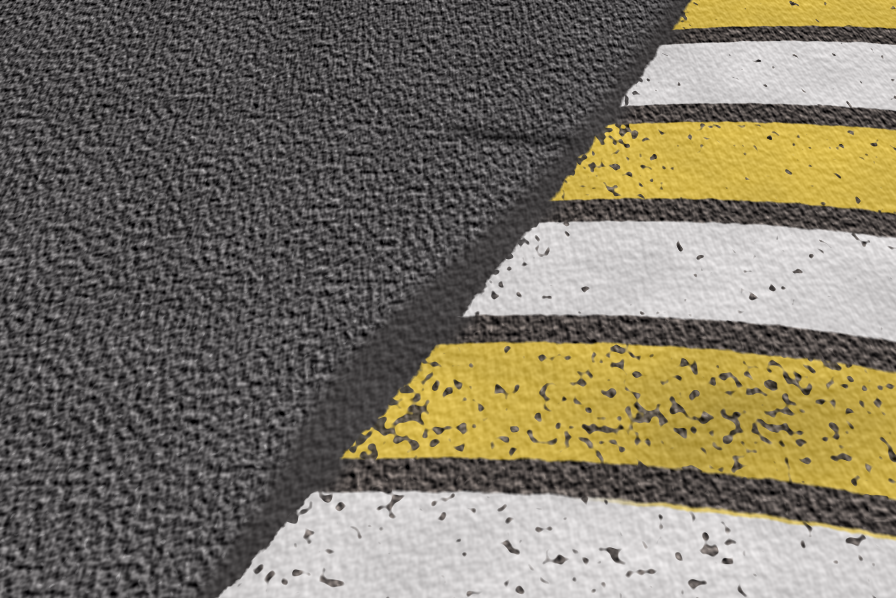
Give the GLSL for this texture, as a Shadertoy shader.

```glsl
// Worn white and yellow crossing stripes curving over sunlit, coarse asphalt.
#define STONE_FREQ 135.0
#define STONE_CONTRAST 0.36
#define STRIPE_GROWTH 1.225
#define STRIPE_FILL 0.80
#define WEAR_LIMIT 0.45
#define EDGE_ROUGHNESS 0.016
#define ASPHALT vec3(0.305, 0.297, 0.300)
#define TAR vec3(0.245, 0.235, 0.235)
#define WHITE_PAINT vec3(0.825, 0.815, 0.815)
#define YELLOW_PAINT vec3(0.830, 0.715, 0.310)

// Unit gradient from an integer hash of the lattice cell
vec2 cellGradient(vec2 cell) {
    uvec2 k = uvec2(ivec2(cell) + 32768);
    uint h = k.x * 1597334677u ^ k.y * 3812015801u;
    h = (h ^ (h >> 15)) * 2246822519u;
    h ^= h >> 13;
    float angle = float(h & 65535u) * 6.28318 / 65536.0;
    return vec2(cos(angle), sin(angle));
}

float gradientNoise(vec2 p) {
    vec2 i = floor(p), f = p - i;
    vec2 u = f * f * f * (f * (f * 6.0 - 15.0) + 10.0);
    vec2 x = vec2(1.0, 0.0), y = vec2(0.0, 1.0);
    float a = dot(cellGradient(i), f);
    float b = dot(cellGradient(i + x), f - x);
    float c = dot(cellGradient(i + y), f - y);
    float d = dot(cellGradient(i + 1.0), f - 1.0);
    return mix(mix(a, b, u.x), mix(c, d, u.x), u.y);
}

float fbm(vec2 p) {
    float sum = 0.0, gain = 0.6;
    for (int i = 0; i < 4; i++) {
        sum += gain * gradientNoise(p);
        p = p * 2.03 + 17.3;
        gain *= 0.55;
    }
    return sum;
}

// Side-lit bumps: height difference towards the light
float stoneRelief(vec2 p) {
    vec2 toLight = vec2(0.24, -0.38);
    float coarse = gradientNoise(p + toLight) - gradientNoise(p - toLight);
    vec2 q = p * 1.9 + 41.0;
    float fine = gradientNoise(q + toLight) - gradientNoise(q - toLight);
    return coarse * 0.75 + fine * 0.45;
}

// Continuous stripe number; stripes widen geometrically towards the viewer
float stripeRow(float x, float down) {
    float bend = x - (1.367 - 0.84 * down);
    float w = down - (0.16 - 0.07 * down) * bend * bend;
    return log(max(w + 0.533, 0.01) / 0.60) / log(STRIPE_GROWTH);
}

float bell(float x, float width) {
    return exp(-x * x / (width * width));
}

void mainImage(out vec4 fragColor, in vec2 fragCoord) {
    vec2 p = fragCoord / iResolution.y;
    float down = 1.0 - p.y;

    // Ground coordinates: grain grows towards the viewer
    vec2 ground = vec2((p.x - 0.75) / (down + 1.0), log(down + 1.0));
    float relief = stoneRelief(ground * STONE_FREQ);
    float patches = fbm(ground * vec2(7.0, 16.0));
    float ragged = fbm(ground * 38.0 + 9.0);

    // Signed distance along x from the slanted paint border
    float side = p.x - (1.156 - 0.66 * down - 0.133 * down * down);
    float border = side + ragged * EDGE_ROUGHNESS * (0.5 + 1.5 * down);

    // Bare asphalt with stains
    vec3 color = ASPHALT * (0.95 + 0.10 * down + 0.16 * patches);
    color += STONE_CONTRAST * relief * vec3(1.0, 0.985, 0.98);
    float glint = smoothstep(0.30, 0.55, gradientNoise(ground * STONE_FREQ * 1.2 + 70.0));
    color += 0.13 * glint;
    color = mix(color, color * vec3(0.94, 0.89, 0.85), smoothstep(-0.02, 0.03, side));

    // Smooth tar band beside the paint, widest in the lower middle
    float bandWidth = 0.025 + 0.095 * bell(down - 0.62, 0.24);
    float band = smoothstep(-bandWidth - 0.035, -bandWidth + 0.015, border)
               * (1.0 - smoothstep(0.0, 0.05, border));
    color = mix(color, TAR + 0.07 * relief + 0.04 * patches, 0.85 * band);

    // Short dark streak left of the upper stripes
    vec2 streak = p - vec2(0.86, 0.772);
    float streakMask = bell(streak.y + 0.09 * streak.x + 0.008 * ragged, 0.010)
                     * (1.0 - smoothstep(0.08, 0.13, abs(streak.x)));
    color *= 1.0 - 0.38 * streakMask;

    // Stripe coverage
    float row = stripeRow(p.x, down) + 0.025 * ragged;
    float within = fract(row);
    float yellow = step(0.5, mod(floor(row), 2.0));
    float stripe = smoothstep(0.0, 0.025, within)
                 * (1.0 - smoothstep(STRIPE_FILL - 0.01, STRIPE_FILL + 0.015, within));
    stripe *= smoothstep(-0.003, 0.005, border);

    // Wear: fine pits, larger scars and worn ends
    float pits = 0.62 * gradientNoise(ground * STONE_FREQ * 0.8 + 23.0)
               + 0.48 * gradientNoise(ground * vec2(46.0, 75.0))
               + 0.40 * patches;
    float scuff = yellow * bell(p.x - 1.23, 0.30) * bell(down - 0.70, 0.10);
    float limit = WEAR_LIMIT - 0.10 * yellow - 0.12 * down - 0.13 * scuff
                - 0.24 * exp(-max(side, 0.0) / 0.06);
    float worn = smoothstep(limit - 0.05, limit + 0.10, pits);

    // Paint colour with dust and a yellow rim on the nearer white stripes
    float rim = (1.0 - smoothstep(0.025, 0.045, within))
              * smoothstep(0.95, 1.15, p.x) * smoothstep(0.6, 0.75, down);
    vec3 paint = mix(WHITE_PAINT, YELLOW_PAINT, max(yellow, 0.8 * rim));
    paint *= 1.0 + 0.14 * patches - 0.17 * scuff;
    paint += 0.10 * relief;
    color = mix(color, paint, stripe * (1.0 - 0.92 * worn));

    fragColor = vec4(clamp(color, 0.0, 1.0), 1.0);
}
```
